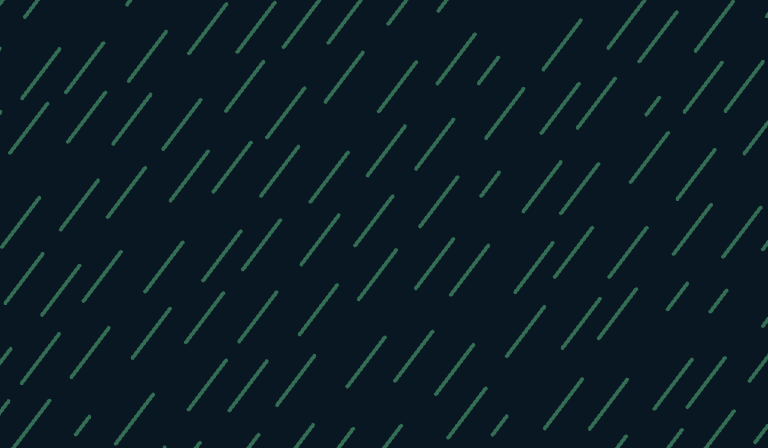
A WebGL 2 fragment shader for this pattern:

```glsl
#version 300 es
precision highp float;

uniform vec2 u_resolution;
out vec4 fragColor;

const vec3 NIGHT = vec3(0.03, 0.09, 0.13);
const vec3 GREEN = vec3(0.20, 0.43, 0.33);

const vec2 SLANT = vec2(0.605, 0.796);   // unit direction of the dashes
const vec2 CELL = vec2(0.081, 0.235);    // lane pitch, spacing along a lane
const float HALF_LENGTH = 0.069;
const float HALF_WIDTH = 0.0042;
const float GOLDEN = 0.618034;

float hash(vec2 cell, float seed) {
    return fract(sin(dot(cell, vec2(127.1, 311.7)) + seed * 74.7) * 43758.5453);
}

// Coordinates across and along the slant
vec2 toLanes(vec2 point, vec2 direction) {
    return vec2(dot(point, vec2(direction.y, -direction.x)), dot(point, direction));
}

float capsule(vec2 point, float halfLength, float radius) {
    return length(vec2(point.x, max(abs(point.y) - halfLength, 0.0))) - radius;
}

// Fine ripple that roughens the stroke
float ripple(float along, float phase) {
    return 0.0005 * sin(along * 560.0 + phase) + 0.0002 * sin(along * 910.0 - phase);
}

// Distance to the single jittered dash of the current cell
float dashField(vec2 lanes, vec2 cellSize) {
    vec2 grid = lanes / cellSize;
    float lane = floor(grid.x);
    grid.y += fract(lane * GOLDEN) + 0.25 * hash(vec2(lane, 0.0), 1.0);
    vec2 cell = vec2(lane, floor(grid.y));

    vec2 jitter = vec2(hash(cell, 2.0), hash(cell, 3.0)) - 0.5;
    vec2 local = (fract(grid) - 0.5 - jitter * vec2(0.42, 0.3)) * cellSize;

    // A few dashes are cut short
    float isShort = step(0.91, hash(cell, 4.0));
    float lengthScale = mix(1.0, mix(0.2, 0.7, hash(cell, 5.0)), isShort);

    local.x += ripple(local.y, 6.2832 * hash(cell, 6.0));
    return capsule(local, HALF_LENGTH * lengthScale, HALF_WIDTH);
}

void main() {
    vec2 point = gl_FragCoord.xy / u_resolution.y;
    float distance = dashField(toLanes(point, SLANT), CELL);

    // Edge softening about one pixel wide
    float edge = 0.65 / u_resolution.y;
    float coverage = 1.0 - smoothstep(-edge, edge, distance);
    fragColor = vec4(mix(NIGHT, GREEN, coverage), 1.0);
}
```
